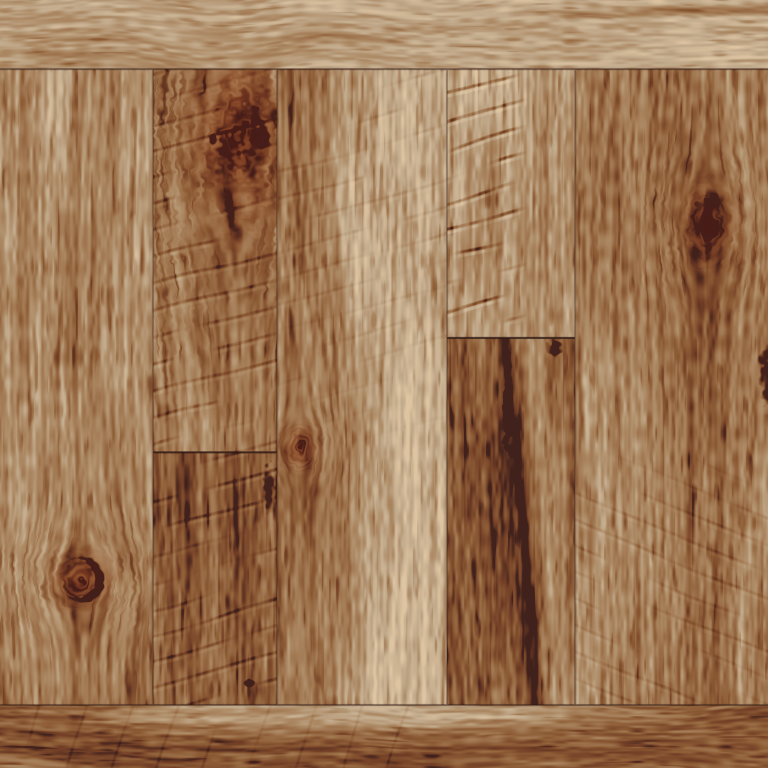
This texture is drawn by a Shadertoy shader. Its source:

```glsl
// Rustic plank panel: five upright boards, two of them jointed, between two rails.
// One scalar "tone" gathers grain, knots, resin and saw marks board by board,
// then a colour ramp from dark bark to pale sapwood turns it into wood.
const vec3 RAMP[6] = vec3[6](vec3(.25, .13, .11), vec3(.45, .25, .15), vec3(.55, .36, .21),
                             vec3(.63, .47, .32), vec3(.69, .56, .42), vec3(.76, .67, .55));
const float EDGE[6] = float[6](0., .199, .361, .582, .749, 1.);
const float JOINT[5] = float[5](-1., .411, -1., .560, -1.);
// Upper tone, lower tone, tone change across, saw depth
const vec4 BOARD[5] = vec4[5](vec4(.74, .74, -.20, 0.), vec4(.61, .44, -.08, .22),
    vec4(.80, .80, .42, .10), vec4(.86, .53, .12, .48), vec4(.64, .64, -.10, .12));
const float RAIL_LOW = .082, RAIL_HIGH = .910;
// Centre and radii
const vec4 KNOTS[4] = vec4[4](vec4(.312, .825, .044, .085), vec4(.921, .707, .020, .034),
                              vec4(.391, .417, .014, .018), vec4(.106, .246, .024, .024));
const vec4 PITS[7] = vec4[7](vec4(.338, .819, .013, .013), vec4(.278, .818, .006, .006),
    vec4(.661, .475, .006, .055), vec4(.350, .360, .007, .034), vec4(.722, .547, .009, .010),
    vec4(.325, .110, .006, .005), vec4(1.00, .510, .010, .045));

float hash(vec2 p) { return fract(sin(dot(p, vec2(127.1, 311.7))) * 43758.5453); }

float noise(vec2 p) {
    vec2 i = floor(p), f = fract(p);
    f = f * f * (3. - 2. * f);
    return mix(mix(hash(i), hash(i + vec2(1, 0)), f.x),
               mix(hash(i + vec2(0, 1)), hash(i + vec2(1, 1)), f.x), f.y);
}

float bell(float x) { return exp(-x * x); }

float ellipse(vec2 p, vec4 shape) { return length((p - shape.xy) / shape.zw); }

float seam(float dist, float pixel) { return 1. - smoothstep(.0004, .001 + pixel, abs(dist)); }

vec3 woodColor(float tone) {
    float t = clamp(tone, 0., 1.3) * 5.;
    vec3 c = RAMP[0];
    for (int i = 1; i < 6; i++) c = mix(c, RAMP[i], clamp(t - float(i - 1), 0., 1.));
    return c * (1. + .1 * max(t - 5., 0.));
}

int columnAt(float x) {
    int column = 0;
    for (int i = 1; i < 5; i++) column += int(x >= EDGE[i]);
    return column;
}

// Grain with q.x across and q.y along the fibres
float grain(vec2 q, float seed) {
    q += vec2(seed * 1.37, seed * 2.71);
    float flow = noise(q * vec2(8., 1.7));
    float bands = noise(vec2(q.x * 42. + flow * 6., q.y * 1.4)) - .5;
    float rings = sin(q.x * 480. + flow * 36. + 3. * noise(q * vec2(30., 4.)));
    float streaks = noise(q * vec2(130., 6.)) + noise(q * vec2(250., 15.)) - 1.;
    float fibres = noise(q * vec2(270., 60.) + 7.) - .5;
    float pores = smoothstep(.68, .92, noise(q * vec2(210., 26.) + 31.));
    return .3 * bands + .07 * rings + .27 * streaks + .32 * fibres - .24 * pores;
}

// Slanted, broken rows left by a saw blade
float sawMarks(vec2 p, float slope, float spacing, float seed) {
    float v = (p.y - slope * p.x + .012 * noise(p * 9. + seed)) / spacing;
    float gap = abs(fract(v) - .5) * spacing;
    float broken = smoothstep(.25, .6, noise(vec2(p.x * 16., floor(v) * 7.3 + seed)));
    return broken * (.4 + noise(p * 110.)) * (1. - smoothstep(.0006, .0034, gap));
}

float uprightTone(vec2 p, int column, out float redness) {
    bool low = p.y < JOINT[column];
    float seed = float(column) * 2. + float(low);
    vec4 board = BOARD[column];
    float across = (p.x - EDGE[column]) / (EDGE[column + 1] - EDGE[column]);
    float tone = (low ? board.y : board.x) + board.z * (smoothstep(.1, .75, across) - .5);
    tone += .34 * (noise(p * vec2(11., 3.) + seed * 5.) - .5);

    // Knots spread the grain, darken it and trail a shadow along the board
    vec2 q = p;
    float ragged = .3 * (noise(p * 75.) + noise(p * 170.) - 1.);
    redness = 0.;
    for (int i = 0; i < 4; i++) {
        if (columnAt(KNOTS[i].x) != column || low) continue;
        float e = ellipse(p, KNOTS[i]) + ragged, halo = bell(.8 * e);
        float tail = ellipse(p, KNOTS[i] + vec4(0., -.05, .008, .045));
        q.x -= (p.x - KNOTS[i].x) * .8 * bell(.4 * e);
        tone -= halo * (.34 + .13 * sin(e * 16.)) + .2 * bell(tail) + .22 * bell(e * 2.2);
        redness += halo;
    }
    tone += grain(q, seed);

    // Saw marks cover only part of some boards
    float slope = column == 4 ? -.42 : .28, depth = board.w;
    if (column == 2) depth *= smoothstep(.3, .75, p.y);
    if (column == 3) depth *= low ? 0. : 1. - smoothstep(.66, .69, p.x);
    if (column == 4) depth *= 1. - smoothstep(.3, .45, p.y);
    tone -= depth * (sawMarks(p, slope, .035, seed) - .4 * sawMarks(p + vec2(0., .005), slope, .035, seed));

    // Dark heart streak in the lower jointed board
    if (column == 3 && low) {
        float off = p.x - mix(.707, .657, p.y / JOINT[3]) + .008 * noise(vec2(p.y * 14., 4.)) - .004;
        tone += .3 * bell((off - .03) / .02) - .5 * bell(off / .006) - .18 * bell(off / .025);
    }
    // Resin pits and one crescent crack
    for (int i = 0; i < 7; i++)
        tone -= .75 * (1. - smoothstep(.4, 1.2, ellipse(p, PITS[i]) + 2. * ragged));
    float crescent = max(ellipse(p, vec4(.108, .245, .026, .029)), 2. - ellipse(p, vec4(.099, .247, .026, .027)));
    return tone - .8 * (1. - smoothstep(.9, 1.1, crescent + .4 * ragged));
}

float railTone(vec2 p, bool top) {
    float tone = .9 * grain(vec2(p.y + .018 * noise(p * vec2(7., 12.)), p.x), top ? 21. : 27.);
    if (top) return tone + .97 - .4 * smoothstep(.7, .9, p.x) * bell((p.y - .987) / .005);
    float sapwood = smoothstep(.035, .07, p.y) * smoothstep(.1, .3, p.x) * (1. - smoothstep(.6, .9, p.x));
    return tone + mix(.46, .92, sapwood) - .1 * sawMarks(p.yx, .3, .06, 3.) * step(p.x, .55);
}

void mainImage(out vec4 fragColor, in vec2 fragCoord) {
    vec2 p = fragCoord / iResolution.xy;
    float pixel = 1. / iResolution.y, redness = 0., gap = 0., tone;
    if (p.y > RAIL_LOW && p.y < RAIL_HIGH) {
        int column = columnAt(p.x);
        tone = uprightTone(p, column, redness);
        for (int i = 1; i < 5; i++) gap = max(gap, .35 * seam(p.x - EDGE[i], pixel));
        gap = max(gap, .8 * seam(p.y - JOINT[column], pixel));
    } else tone = railTone(p, p.y > .5);
    gap = max(gap, .5 * max(seam(p.y - RAIL_LOW, pixel), seam(p.y - RAIL_HIGH, pixel)));
    vec3 color = woodColor(tone) + redness * vec3(.03, -.02, -.02);
    fragColor = vec4(mix(color, RAMP[0] * .7, gap), 1.);
}
```
